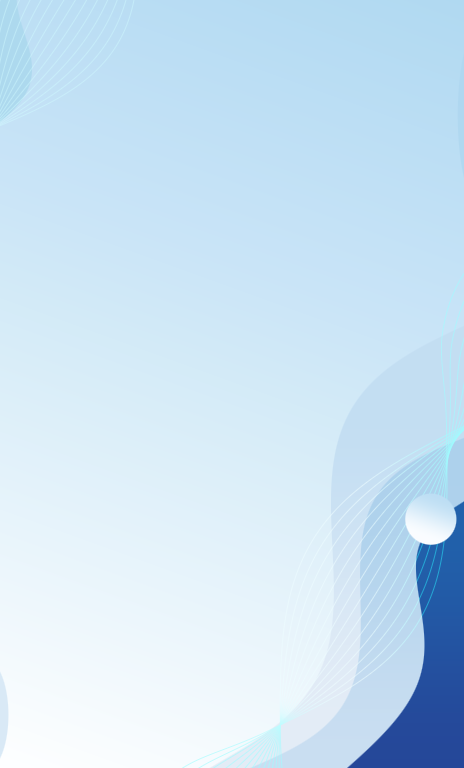
Give the GLSL for this background, as a WebGL 2 fragment shader.

```glsl
#version 300 es
precision highp float;

uniform vec2 u_resolution;
out vec4 fragColor;

const float PI = 3.14159265;

// Sky
const vec2 SKY_AXIS = vec2(0.34, 0.94);
const vec3 SKY_LOW  = vec3(0.995, 0.998, 1.0);
const vec3 SKY_MID  = vec3(0.83, 0.92, 0.97);
const vec3 SKY_HIGH = vec3(0.79, 0.895, 0.97);
const vec3 SKY_TOP  = vec3(0.69, 0.85, 0.945);

// Wave layers, each from its low to its high colour
const vec3 OUTER_LOW  = vec3(0.89, 0.925, 0.965);
const vec3 OUTER_HIGH = vec3(0.765, 0.87, 0.95);
const vec3 INNER_LOW  = vec3(0.79, 0.87, 0.945);
const vec3 INNER_HIGH = vec3(0.68, 0.82, 0.925);
const vec3 DEEP_LOW   = vec3(0.145, 0.28, 0.60);
const vec3 DEEP_HIGH  = vec3(0.13, 0.38, 0.67);
const vec3 CORNER     = vec3(0.68, 0.85, 0.935);
const vec3 SIDE_HIGH  = vec3(0.68, 0.84, 0.94);
const vec3 SIDE_LOW   = vec3(0.85, 0.915, 0.965);

// Strands
const int   STRANDS      = 14;
const float STRAND_WIDTH = 0.0013;
const float STRAND_SKEW  = 0.15;
const float OUTSIDE_GAIN = 1.25;
const vec2  STRAND_AXIS  = vec2(0.523, 0.852);
const vec3  STRAND_PALE  = vec3(0.93, 0.99, 1.0);
const vec3  STRAND_CYAN  = vec3(0.62, 0.99, 1.0);
const vec3  STRAND_DEEP  = vec3(0.15, 0.85, 0.95);

// Ball
const vec2  BALL_CENTER = vec2(0.561, 0.324);
const float BALL_RADIUS = 0.0333;
const vec3  BALL_LIGHT  = vec3(0.98, 0.99, 1.0);
const vec3  BALL_SHADE  = vec3(0.74, 0.87, 0.955);

// Antialiased coverage of the negative side of a distance
float fill(float d) {
    return clamp(0.5 - d / max(fwidth(d), 1e-6), 0.0, 1.0);
}

// One warped sine period along the line from a to b; negative on its right
float waveEdge(vec2 p, vec2 a, vec2 b, vec2 amplitude, float warp) {
    float len = length(b - a);
    vec2 dir = (b - a) / len;
    float s = dot(p - a, dir) / len;
    float side = dot(p - a, vec2(dir.y, -dir.x));
    float phase = 2.0 * PI * (s - warp * sin(PI * s));
    float amp = mix(amplitude.x, amplitude.y, clamp(s, 0.0, 1.0));
    return amp * sin(phase) - side;
}

float ellipse(vec2 p, vec2 center, vec2 radii) {
    return length((p - center) / radii) - 1.0;
}

// Bundle of sine strands that pinch together at both ends of each lobe
float strands(vec2 p, vec2 start, float lobe, vec2 amplitude) {
    vec2 q = p - start;
    float along = dot(q, STRAND_AXIS);
    float side = dot(q, vec2(STRAND_AXIS.y, -STRAND_AXIS.x));
    float outside = smoothstep(0.0, 0.25, abs(along / lobe - 0.5) - 0.5);
    float gain = mix(1.0, OUTSIDE_GAIN, outside);
    float pixel = 1.0 / u_resolution.y;
    float gap = 1.0;
    for (int i = 0; i < STRANDS; i++) {
        float k = float(i) / float(STRANDS - 1);
        float amp = gain * mix(amplitude.x, amplitude.y, k);
        float phase = PI * along / lobe + STRAND_SKEW * (k - 0.5) * 2.0 * along / lobe;
        float slope = amp * cos(phase) * PI / lobe;
        float d = abs(side - amp * sin(phase)) / sqrt(1.0 + slope * slope);
        float cover = clamp((0.5 * STRAND_WIDTH - d) / pixel + 0.5, 0.0, 1.0);
        gap *= 1.0 - 0.6 * cover * min(1.0, STRAND_WIDTH / pixel + 0.2);
    }
    return 1.0 - gap;
}

vec3 sky(vec2 p) {
    float t = dot(p, SKY_AXIS);
    vec3 c = mix(SKY_LOW, SKY_MID, clamp(t / 0.573, 0.0, 1.0));
    c = mix(c, SKY_HIGH, clamp((t - 0.573) / 0.147, 0.0, 1.0));
    return mix(c, SKY_TOP, clamp((t - 0.72) / 0.426, 0.0, 1.0));
}

void main() {
    vec2 p = gl_FragCoord.xy / u_resolution.y;
    vec3 color = sky(p);

    // Shapes along the left and right sides
    color = mix(color, SIDE_HIGH, 0.8 * fill(ellipse(p, vec2(0.625, 0.85), vec2(0.029, 0.117))));
    color = mix(color, SIDE_LOW, fill(ellipse(p, vec2(-0.018, 0.069), vec2(0.029, 0.072))));
    float corner = fill(-waveEdge(p, vec2(0.0, 0.841), vec2(0.052, 1.078), vec2(0.034, 0.01), 0.04));
    color = mix(color, CORNER, corner * step(0.835, p.y));

    // Stacked waves in the lower right
    float outer = fill(waveEdge(p, vec2(0.273, 0.0), vec2(0.607, 0.577), vec2(0.056, 0.081), -0.02));
    float inner = fill(waveEdge(p, vec2(0.326, 0.0), vec2(0.607, 0.431), vec2(0.056), 0.01));
    float deep = fill(waveEdge(p, vec2(0.452, 0.0), vec2(0.607, 0.349), vec2(0.045, 0.029), 0.12));
    color = mix(color, mix(OUTER_LOW, OUTER_HIGH, smoothstep(0.05, 0.47, p.y)), outer);
    color = mix(color, mix(INNER_LOW, INNER_HIGH, smoothstep(0.0, 0.38, p.y)), inner);
    color = mix(color, mix(DEEP_LOW, DEEP_HIGH, smoothstep(0.0, 0.33, p.y)), deep);

    // Strand bundles
    float rightMesh = strands(p, vec2(0.365, 0.056), 0.434, vec2(-0.09, 0.083));
    float leftMesh = strands(p, vec2(-0.013, 0.831), 0.378, vec2(-0.083, 0.083));
    float cyan = max(smoothstep(0.47, 0.59, p.x), smoothstep(0.1, 0.02, p.y));
    vec3 strandColor = mix(mix(STRAND_PALE, STRAND_CYAN, cyan), STRAND_DEEP, deep);
    color = mix(color, strandColor, rightMesh);
    color = mix(color, mix(STRAND_PALE, STRAND_CYAN, 0.35), 0.75 * leftMesh);

    // Ball shaded from lower left to upper right
    vec2 b = (p - BALL_CENTER) / BALL_RADIUS;
    float shade = smoothstep(-0.8, 1.0, dot(b, vec2(0.35, 0.94)));
    color = mix(color, mix(BALL_LIGHT, BALL_SHADE, shade), fill(length(b) - 1.0));

    fragColor = vec4(color, 1.0);
}
```
